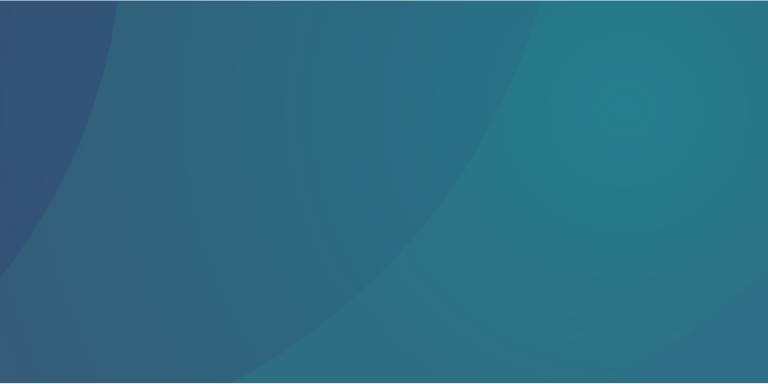
Write a Shadertoy shader that draws this background.

```glsl
// Nested translucent discs sweeping from the upper left over a teal radial glow.

// Lengths are in canvas heights, origin at the lower left.
const vec2  GLOW_CENTER = vec2(1.628, 0.714);

// Discs: center.xy, radius
const vec3 INNER_DISC = vec3(-1.169, 1.200, 1.490);
const vec3 MIDDLE_DISC = vec3(-0.156, 1.440, 1.625);
const vec3 OUTER_DISC = vec3(0.820, 1.520, 1.697);

// Each band fades from its near color to its far color, away from the glow
const vec3 TEAL_NEAR = vec3(0.141, 0.490, 0.549);
const vec3 TEAL_FAR = vec3(0.180, 0.430, 0.510);
const vec3 STEEL_NEAR = vec3(0.155, 0.445, 0.530);
const vec3 STEEL_FAR = vec3(0.206, 0.360, 0.470);
const vec3 INDIGO_NEAR = vec3(0.196, 0.333, 0.475);
const vec3 INDIGO_FAR = vec3(0.204, 0.314, 0.463);
const vec3 CORNER_COLOR = vec3(0.176, 0.435, 0.525);

const vec3  RIM_COLOR = vec3(0.88, 0.91, 0.92);
const float TOP_RIM = 0.0015;
const float BOTTOM_RIM = 0.0026;

// Antialiased coverage of a disc
float discMask(vec2 p, vec3 disc, float pixel) {
    float d = length(p - disc.xy) - disc.z;
    return 1.0 - smoothstep(-0.75 * pixel, 0.75 * pixel, d);
}

// Gradient between two colors over a range of distances
vec3 fade(vec3 nearColor, vec3 farColor, float start, float end, float d) {
    return mix(nearColor, farColor, clamp((d - start) / (end - start), 0.0, 1.0));
}

void mainImage(out vec4 fragColor, in vec2 fragCoord) {
    float pixel = 1.0 / iResolution.y;
    vec2 p = fragCoord * pixel;
    float glowDistance = length(p - GLOW_CENTER);

    // Color bands, from the outside in
    vec3 teal = fade(TEAL_NEAR, TEAL_FAR, 0.0, 0.9, glowDistance);
    vec3 steel = fade(STEEL_NEAR, STEEL_FAR, 0.3, 1.72, glowDistance);
    vec3 indigo = fade(INDIGO_NEAR, INDIGO_FAR, 1.3, 1.75, glowDistance);

    vec3 color = mix(CORNER_COLOR, teal, discMask(p, OUTER_DISC, pixel));
    color = mix(color, steel, discMask(p, MIDDLE_DISC, pixel));
    color = mix(color, indigo, discMask(p, INNER_DISC, pixel));

    // Hairline rims, weighted by the part of each pixel they cover
    float topRim = clamp((p.y - 1.0 + TOP_RIM) / pixel + 0.5, 0.0, 1.0);
    float bottomRim = clamp((BOTTOM_RIM - p.y) / pixel + 0.5, 0.0, 1.0);
    color = mix(color, RIM_COLOR, max(topRim, bottomRim));

    fragColor = vec4(color, 1.0);
}
```
